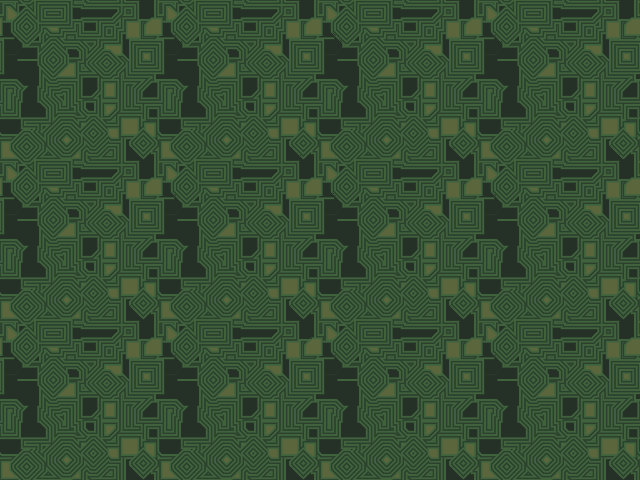
This pattern is drawn by a WebGL 1 fragment shader. Its source:

```glsl
precision highp float;

// Circuit-board camouflage: one square tile repeated four across and three down.
// Hashed blocks and ring pads give distance fields on an integer grid; green
// traces follow their whole-number contours, around dark and olive fills.

uniform vec2 u_resolution;

const float TILES_DOWN = 3.0;
const float TILE_SIZE = 48.0;    // trace pitches per tile
const float BLOCK_CELL = 6.0;
const float PAD_CELL = 12.0;
const float CORE_DEPTH = 4.0;    // rings around the olive core of a large pad
const float FAR = 100.0;

const vec3 TRACE = vec3(0.25, 0.39, 0.24);
const vec3 GAP = vec3(0.17, 0.25, 0.175);
const vec3 DARK = vec3(0.145, 0.192, 0.15);
const vec3 OLIVE = vec3(0.36, 0.40, 0.24);

vec4 hash4(vec2 p) {
  vec4 q = fract(p.xyxy * vec4(0.1031, 0.1030, 0.0973, 0.1099));
  q += dot(q, q.wzxy + 33.33);
  return fract((q.xxyz + q.yzzw) * q.zywx);
}

float boxDistance(vec2 p, vec2 halfSize) {
  vec2 q = abs(p) - halfSize;
  return max(q.x, q.y);
}

// Signed distance past a 45 degree cut that removes a corner.
float cornerCut(vec2 p, vec2 halfSize, float cut) {
  return (p.x + p.y - halfSize.x - halfSize.y + cut) * 0.7071;
}

// Block with an optional single cut corner.
float blockDistance(vec2 p, vec2 halfSize, vec4 rnd) {
  float d = boxDistance(p, halfSize);
  vec2 side = sign(rnd.xy - 0.5);
  float cut = cornerCut(p * side, halfSize, 1.0 + floor(rnd.z * 3.0));
  return rnd.w < 0.5 ? max(d, cut) : d;
}

// Square or octagonal pad.
float padDistance(vec2 p, vec2 halfSize, float shape) {
  float d = boxDistance(p, halfSize);
  float cut = cornerCut(abs(p), halfSize, 4.0);
  return shape < 0.6 ? max(d, cut) : d;
}

// Nearest olive (x) and dark (y) block, wrapping at the tile edge.
vec2 blockFields(vec2 p) {
  vec2 fields = vec2(FAR);
  vec2 home = floor(p / BLOCK_CELL);
  for (int j = -2; j <= 2; j++) {
    for (int i = -2; i <= 2; i++) {
      vec2 cell = home + vec2(float(i), float(j));
      vec2 id = mod(cell, TILE_SIZE / BLOCK_CELL);
      vec4 place = hash4(id + 17.0);
      vec4 form = hash4(id + 71.0);
      float kind = hash4(id + 131.0).x;
      vec2 center = cell * BLOCK_CELL + 2.0 + floor(place.xy * 3.0);
      if (kind < 0.22) {
        vec2 halfSize = 1.5 + 0.5 * floor(place.zw * 3.0);
        fields.x = min(fields.x, blockDistance(p - center, halfSize, form));
      } else if (kind < 0.68) {
        vec2 halfSize = 1.5 + 0.5 * floor(place.zw * 6.0);
        fields.y = min(fields.y, blockDistance(p - center, halfSize, form));
      }
    }
  }
  return fields;
}

// Nearest ring pad, wrapping at the tile edge.
float padField(vec2 p) {
  float field = FAR;
  vec2 home = floor(p / PAD_CELL);
  for (int j = -1; j <= 1; j++) {
    for (int i = -1; i <= 1; i++) {
      vec2 cell = home + vec2(float(i), float(j));
      vec2 id = mod(cell, TILE_SIZE / PAD_CELL);
      vec4 place = hash4(id + 211.0);
      vec4 form = hash4(id + 307.0);
      vec2 center = cell * PAD_CELL + 4.0 + floor(place.xy * 5.0);
      vec2 halfSize = 3.5 + 0.5 * floor(place.zw * 5.0);
      if (form.x < 0.55) field = min(field, padDistance(p - center, halfSize, form.y));
    }
  }
  return field;
}

// Coverage of a trace whose centre lies at the given distance.
float traceCoverage(float d, float soft) {
  return 1.0 - smoothstep(0.27 - soft, 0.27 + soft, abs(d));
}

void main() {
  vec2 board = gl_FragCoord.xy / u_resolution.y * TILES_DOWN;
  vec2 p = fract(board) * TILE_SIZE;
  float soft = max(0.12, 0.5 * TILES_DOWN * TILE_SIZE / u_resolution.y);

  float pad = padField(p);
  vec2 blocks = blockFields(p);

  // Pads lie over olive blocks, which lie over dark ones.
  float oliveDepth = max(min(-blocks.x, pad), -pad - CORE_DEPTH);
  float darkDepth = min(min(-blocks.y, blocks.x), pad);
  float depth = max(oliveDepth, darkDepth);

  // Traces fill the open ground and pads; each fill has one outline.
  float level = pad < 0.0 ? pad : min(pad, min(blocks.x, blocks.y));
  float offset = depth > 0.0 ? depth : fract(level + 0.5) - 0.5;
  vec3 fill = oliveDepth > darkDepth ? OLIVE : DARK;
  vec3 ground = mix(GAP, fill, step(0.0, depth));
  gl_FragColor = vec4(mix(ground, TRACE, traceCoverage(offset, soft)), 1.0);
}
```
